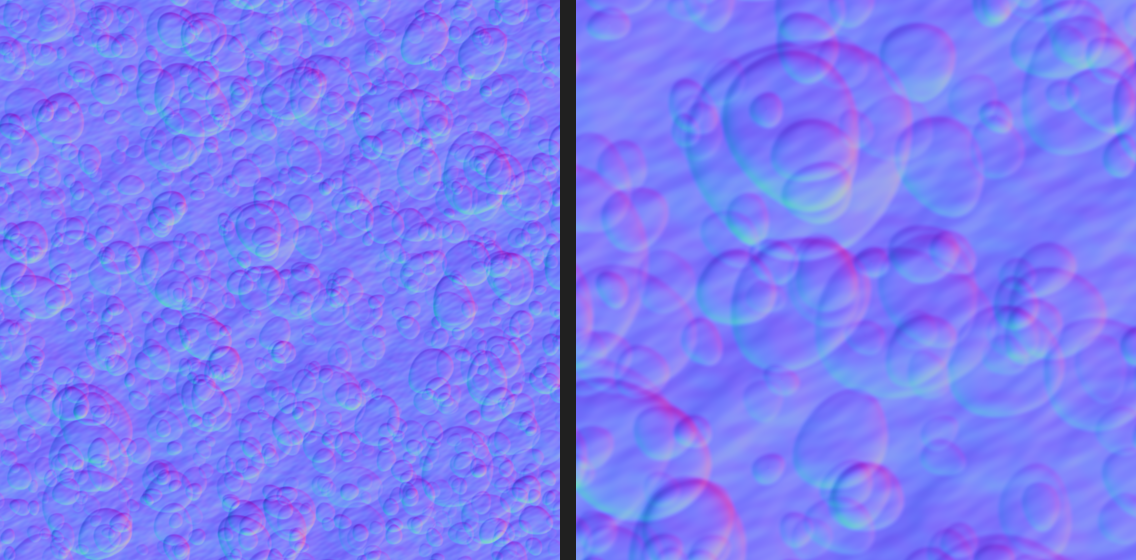
Left, the full canvas; right, a detail of the centre.
Write a Shadertoy shader that draws this texture map.

```glsl
// Tangent-space normal map of a rough sheet covered with overlapping bubbles.
// Five jittered grids of shrinking, slightly lopsided ellipses add their rim
// slopes to a streaky noise relief; the summed slope is encoded as a colour.

const float TAU = 6.2831853;

vec3 hash3(vec2 cell, float seed) {
    vec3 q = fract(vec3(cell, seed) * vec3(0.1031, 0.1030, 0.0973));
    q += dot(q, q.yxz + 33.33);
    return fract((q.xxy + q.yxx) * q.zyx);
}

mat2 rotation(float angle) {
    float c = cos(angle), s = sin(angle);
    return mat2(c, s, -s, c);
}

float cornerRamp(vec2 cell, vec2 offset) {
    float angle = TAU * hash3(cell, 71.0).x;
    return dot(vec2(cos(angle), sin(angle)), offset);
}

float gradientNoise(vec2 p) {
    vec2 cell = floor(p), f = fract(p), e = vec2(1.0, 0.0);
    vec2 u = f * f * f * (f * (f * 6.0 - 15.0) + 10.0);
    return mix(mix(cornerRamp(cell, f), cornerRamp(cell + e, f - e), u.x),
               mix(cornerRamp(cell + e.yx, f - e.yx), cornerRamp(cell + 1.0, f - 1.0), u.x), u.y);
}

// Fine relief, drawn out along a shallow rising diagonal
float sheetHeight(vec2 uv) {
    vec2 p = rotation(-0.45) * uv * vec2(1.0, 1.0);
    p.x *= 0.5;
    float height = 0.0, frequency = 13.0;
    for (int i = 0; i < 4; i++) {
        height += gradientNoise(p * frequency + 40.0 + 9.0 * float(i)) / frequency;
        frequency *= 2.1;
    }
    return 0.075 * height;
}

vec2 sheetSlope(vec2 uv) {
    vec2 e = vec2(0.002, 0.0);
    return -vec2(sheetHeight(uv + e) - sheetHeight(uv - e),
                 sheetHeight(uv + e.yx) - sheetHeight(uv - e.yx)) / (2.0 * e.x);
}

// Outward slope of one bubble: a crisp outer edge that fades towards the middle
vec2 bubbleSlope(vec2 p, float radius, vec3 shape) {
    mat2 turn = rotation(TAU * shape.x);
    vec2 stretch = vec2(1.0, mix(1.0, 1.38, shape.y));
    vec2 q = (p * turn) * stretch;
    float angle = atan(q.y, q.x + 1e-6);
    float wobble = 1.0 + 0.045 * sin(3.0 * angle + TAU * shape.z)
                       + 0.025 * sin(2.0 * angle + 17.0 * shape.y);
    float len = length(q) + 1e-5;
    vec2 outward = q * stretch / len;
    float edge = (len - radius * wobble) / length(outward);
    float fade = 0.0028 + 0.055 * radius;
    float rim = smoothstep(0.003, -0.0022, edge) * exp(min(edge, 0.0) / fade);
    return turn * normalize(outward + 1e-5) * rim;
}

// One grid of bubbles that wraps around the canvas
vec2 bubbleLayer(vec2 uv, float cells, float layer) {
    vec2 slope = vec2(0.0), home = floor(uv * cells);
    for (int y = -1; y <= 1; y++)
    for (int x = -1; x <= 1; x++) {
        vec2 cell = home + vec2(x, y);
        vec2 id = mod(cell, cells) + 1.0;
        vec3 place = hash3(id, 11.0 + 7.0 * layer);
        vec3 shape = hash3(id, 53.0 + 5.0 * layer);
        vec3 trait = hash3(id, 97.0 + 3.0 * layer);
        if (place.z > 0.84 - 0.07 * layer) continue;
        vec2 centre = (cell + place.xy) / cells;
        float radius = mix(0.27, 0.46, trait.x) / cells;
        float strength = mix(0.3, 0.72, trait.y) * (1.0 - 0.06 * layer);
        slope += strength * bubbleSlope(uv - centre, radius, shape);
    }
    return slope;
}

void mainImage(out vec4 fragColor, in vec2 fragCoord) {
    vec2 uv = fragCoord / iResolution.xy;

    // Sum the relief and all bubble sizes
    vec2 slope = sheetSlope(uv);
    float cells = 6.0;
    for (int i = 0; i < 5; i++) {
        slope += bubbleLayer(uv, floor(cells), float(i));
        cells *= 1.5;
    }

    // Encode with green pointing down
    vec2 n = normalize(vec3(slope * vec2(0.9, 1.0), 1.0)).xy;
    vec3 color = vec3(0.49 + 0.5 * n.x, 0.495 - 0.5 * n.y, 0.99 - 0.42 * dot(n, n));
    fragColor = vec4(clamp(color, 0.0, 1.0), 1.0);
}
```
